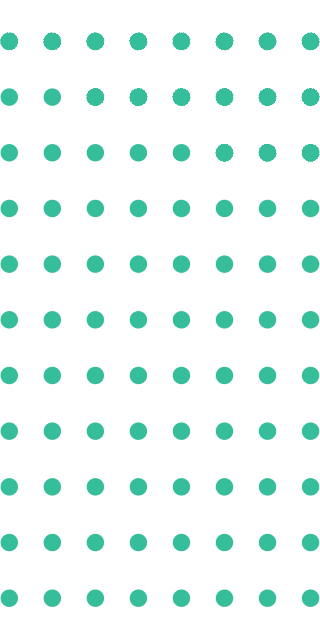
This pattern is drawn by a WebGL 1 fragment shader. Its source:

```glsl
precision highp float;
// A grid of 8 by 11 green dots on white, drawn as circle distances.
// Each pixel finds its nearest grid cell; dots in the upper right wedge
// are a touch larger, with a rough rim made of layered sines.

uniform vec2 u_resolution;

// Small rim irregularity, varied from dot to dot.
float rimRoughness(vec2 offset, vec2 cell) {
  float angle = atan(offset.y, offset.x);
  float phase = dot(cell, vec2(1.7, 2.3));
  return 0.0005 * sin(angle * 16.0 + phase) + 0.0004 * sin(angle * 28.0 - phase);
}

void main() {
  // Canvas width is one unit.
  vec2 p = gl_FragCoord.xy / u_resolution.x;
  float pixel = 1.0 / u_resolution.x;

  // Nearest dot, counted from the lower left.
  vec2 firstDot = vec2(0.0290, 0.1306);
  vec2 pitch = vec2(0.1345, 0.1740);
  vec2 cell = clamp(floor((p - firstDot) / pitch + 0.5), vec2(0.0), vec2(7.0, 10.0));
  vec2 offset = p - firstDot - cell * pitch;

  // The rough wedge loses three columns with each row down from the top.
  float rowFromTop = 10.0 - cell.y;
  float rough = step(3.0 * rowFromTop - 1.5, cell.x);
  float radius = 0.0272 + rough * (0.0007 + rimRoughness(offset, cell));

  // Rough dots also have a harder edge.
  float softness = pixel * mix(0.65, 0.3, rough);
  float coverage = 1.0 - smoothstep(-softness, softness, length(offset) - radius);

  vec3 green = vec3(0.21, 0.74, 0.60);
  gl_FragColor = vec4(mix(vec3(1.0), green, coverage), 1.0);
}
```
